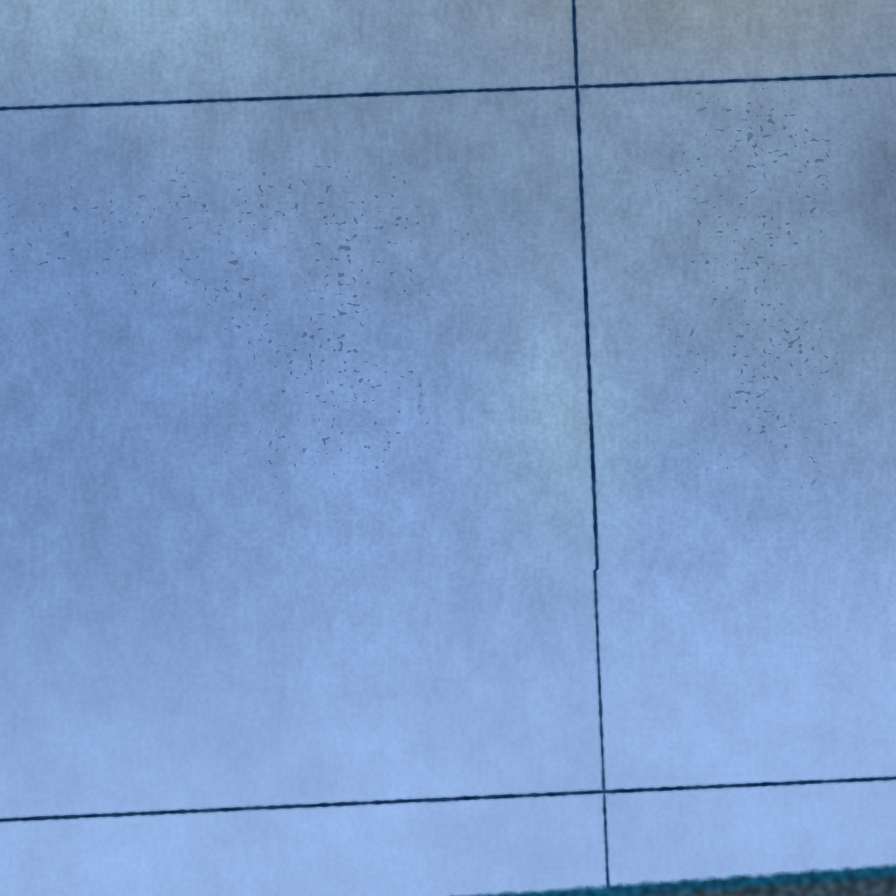
This texture is drawn by a WebGL 1 fragment shader. Its source:

```glsl
precision highp float;
// Large blue-grey concrete wall panels divided by thin, slightly tilted joints.
// Repeated panel coordinates place the joints; broad soft patches tint the wall,
// and layered gradient noise adds mottling, vertical fibres and clustered pits.
uniform vec2 u_resolution;

const vec3 PALE_BLUE = vec3(0.57, 0.695, 0.89);
const vec3 DEEP_BLUE = vec3(0.43, 0.555, 0.745);
const vec3 STONE_GREY = vec3(0.475, 0.565, 0.675);
const vec3 CHALK = vec3(0.55, 0.68, 0.80);
const vec3 WARM_GREY = vec3(0.51, 0.55, 0.57);
const vec3 JOINT_DARK = vec3(0.04, 0.14, 0.27);
const vec3 JOINT_SOFT = vec3(0.18, 0.32, 0.47);
const vec3 PIT_COLOR = vec3(0.22, 0.31, 0.44);
const vec3 EDGE_TEAL = vec3(0.07, 0.28, 0.39);
const vec3 EDGE_GREY = vec3(0.20, 0.27, 0.32);
const float COLUMN_PITCH = 0.8;

float hash(vec2 p) {
  vec3 q = fract(vec3(p.xyx) * 0.1031);
  q += dot(q, q.yzx + 33.33);
  return fract((q.x + q.y) * q.z);
}

float cornerSlope(vec2 cell, vec2 offset) {
  float angle = 6.2832 * hash(cell);
  return dot(vec2(cos(angle), sin(angle)), offset);
}

float gradientNoise(vec2 p) {
  vec2 i = floor(p), f = fract(p);
  vec2 w = f * f * f * (f * (f * 6.0 - 15.0) + 10.0);
  vec2 e = vec2(1.0, 0.0);
  float low = mix(cornerSlope(i, f), cornerSlope(i + e, f - e), w.x);
  float high = mix(cornerSlope(i + e.yx, f - e.yx), cornerSlope(i + 1.0, f - 1.0), w.x);
  return mix(low, high, w.y);
}

float fbm(vec2 p) {
  float sum = 0.0, gain = 0.6;
  for (int k = 0; k < 5; k++) {
    sum += gain * gradientNoise(p);
    p = mat2(1.6, 1.2, -1.2, 1.6) * p + 17.3;
    gain *= 0.55;
  }
  return sum;
}

// Soft elliptical patch, 1 at its centre.
float patchMask(vec2 p, vec2 centre, vec2 radius) {
  vec2 d = (p - centre) / radius;
  return exp(-dot(d, d));
}

float line(float dist, float halfWidth, float softness) {
  return 1.0 - smoothstep(halfWidth - softness, halfWidth + softness, dist);
}

float repeatDistance(float t, float pitch) {
  return abs(fract(t + 0.5) - 0.5) * pitch;
}

// Broad tones of the wall, drifting from deep to pale blue towards the bottom.
vec3 wallTone(vec2 uv) {
  float cloud = fbm(uv * vec2(4.0, 3.0) + 5.0);
  vec2 p = uv + 0.05 * cloud;
  vec3 tone = mix(PALE_BLUE, DEEP_BLUE, smoothstep(0.08, 0.66, p.y - 0.16 * p.x + 0.06));
  tone = mix(tone, STONE_GREY, smoothstep(0.42, 0.8, p.y + 0.35 * (p.x - 0.65)) * 0.85);
  tone = mix(tone, DEEP_BLUE, 0.65 * patchMask(p, vec2(0.08, 0.56), vec2(0.26, 0.24)));
  tone = mix(tone, PALE_BLUE, 0.25 * patchMask(p, vec2(0.42, 0.53), vec2(0.2, 0.2)));
  tone = mix(tone, CHALK, 0.85 * patchMask(p, vec2(0.63, 0.53), vec2(0.08, 0.14)));
  tone = mix(tone, CHALK, 0.85 * patchMask(p, vec2(0.13, 1.0), vec2(0.2, 0.1)));
  tone = mix(tone, WARM_GREY, 0.75 * patchMask(p, vec2(0.8, 1.02), vec2(0.27, 0.1)));
  tone *= 1.0 - 0.18 * patchMask(p, vec2(1.02, 0.79), vec2(0.07, 0.1));
  return tone * (1.0 + 0.08 * cloud);
}

// Fine broken flecks gathered in a few worn areas.
float pits(vec2 uv) {
  float wear = patchMask(uv, vec2(0.36, 0.58), vec2(0.14, 0.14))
    + 0.9 * patchMask(uv, vec2(0.34, 0.76), vec2(0.2, 0.07))
    + patchMask(uv, vec2(0.85, 0.61), vec2(0.1, 0.18))
    + 0.8 * patchMask(uv, vec2(0.84, 0.84), vec2(0.17, 0.09))
    + 0.6 * patchMask(uv, vec2(0.05, 0.71), vec2(0.15, 0.1));
  vec2 q = uv + 0.004 * gradientNoise(uv * 70.0);
  float fleck = gradientNoise(q * vec2(125.0, 175.0)) + 0.5 * gradientNoise(q * 230.0 + 9.0);
  float cluster = gradientNoise(uv * 17.0 + 3.0) + 0.6 * gradientNoise(uv * 48.0);
  float limit = 0.62 - 0.32 * min(wear, 1.0) - 0.28 * cluster;
  return smoothstep(limit, limit + 0.25, fleck) * smoothstep(0.05, 0.6, wear);
}

void main() {
  vec2 uv = gl_FragCoord.xy / u_resolution;
  float pixel = 1.0 / min(u_resolution.x, u_resolution.y);

  // Panel coordinates: whole numbers fall on the joints.
  float rowPitch = 0.794 - 0.009 * uv.x;
  float row = (uv.y - 0.0846 - 0.0469 * uv.x) / rowPitch;
  float jog = 0.003 * smoothstep(0.362, 0.366, uv.y);
  float column = (uv.x - 0.679 + 0.042 * uv.y - jog) / COLUMN_PITCH;
  float panelTint = hash(floor(vec2(column, row)) + 11.0) - 0.5;

  // Wall surface: tone, mottling, fibres and grain.
  vec3 color = wallTone(uv) * (1.0 + 0.02 * panelTint);
  float mottling = fbm(uv * vec2(24.0, 20.0));
  float fibres = gradientNoise(uv * vec2(150.0, 45.0));
  float grain = gradientNoise(uv * 210.0) + 0.7 * gradientNoise(uv * 110.0 + 4.0);
  float roughness = mix(0.4, 1.0, smoothstep(0.1, 0.6, uv.y));
  color *= 1.0 + roughness * (0.12 * mottling + 0.04 * fibres + 0.065 * grain);
  color = mix(color, PIT_COLOR, 0.5 * pits(uv));

  // Joints: a soft rim and a dark core whose width and depth vary along the line.
  float ragged = 0.0011 * gradientNoise(uv * 120.0);
  float across = repeatDistance(row, rowPitch) + ragged;
  float down = repeatDistance(column, COLUMN_PITCH) + ragged;
  float upper = smoothstep(0.3, 0.45, uv.y);
  float downWidth = mix(0.0012, 0.0018, upper);
  float soft = 0.0007 + 0.5 * pixel;
  float depth = 0.85 + 0.3 * gradientNoise(uv * 45.0 + 2.0);
  float rim = max(line(across, 0.0026, 0.0018 + pixel), line(down, downWidth + 0.0008, 0.0015 + pixel));
  float core = max(line(across, 0.0017, soft), line(down, downWidth, soft) * mix(0.8, 1.0, upper));
  color = mix(color, JOINT_SOFT, 0.5 * rim);
  color = mix(color, JOINT_DARK, clamp(depth, 0.0, 1.0) * core);

  // Sloping lower edge of the wall.
  float below = 0.034 - 0.072 * (1.0 - uv.x) - uv.y + 0.004 * fbm(uv * 70.0);
  vec3 edge = mix(EDGE_TEAL, EDGE_GREY, smoothstep(0.008, 0.018, below));
  edge *= 1.0 + 0.5 * gradientNoise(uv * 90.0);
  color = mix(color, edge, smoothstep(-0.003 - pixel, 0.003 + pixel, below));
  gl_FragColor = vec4(color, 1.0);
}
```
